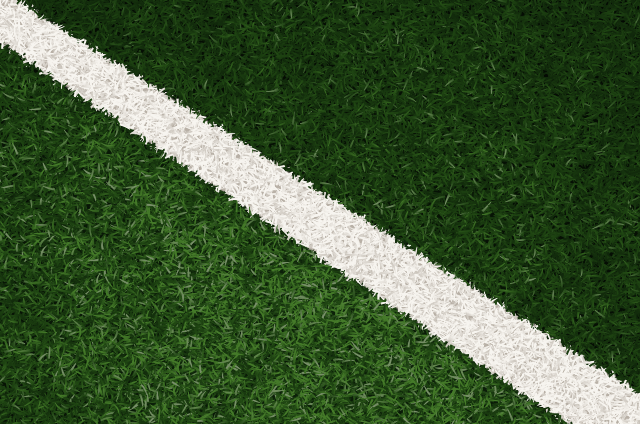
This texture is drawn by a Shadertoy shader. Its source:

```glsl
#define LAYERS 7
#define CELL 0.0165
#define BLADE_LENGTH 0.031
#define BLADE_WIDTH 0.0024
#define SOIL vec3(0.04, 0.11, 0.03)
#define GRASS_DARK vec3(0.06, 0.15, 0.04)
#define GRASS_MID vec3(0.12, 0.27, 0.07)
#define GRASS_LIGHT vec3(0.27, 0.48, 0.16)
#define GRASS_GLOSS vec3(0.47, 0.56, 0.41)
#define PAINT_SHADE vec3(0.72, 0.69, 0.65)
#define PAINT_LIGHT vec3(0.97, 0.96, 0.94)

vec3 hash3(vec2 p) {
    vec3 q = fract(p.xyx * vec3(0.1031, 0.1030, 0.0973));
    q += dot(q, q.yxz + 33.33);
    return fract((q.xxy + q.yzz) * q.zyx);
}

float gradientNoise(vec2 p) {
    vec2 cell = floor(p), f = fract(p);
    vec2 w = f * f * f * (f * (f * 6.0 - 15.0) + 10.0);
    vec2 o = vec2(0.0, 1.0);
    float a = dot(hash3(cell).xy * 2.0 - 1.0, f);
    float b = dot(hash3(cell + o.yx).xy * 2.0 - 1.0, f - o.yx);
    float c = dot(hash3(cell + o.xy).xy * 2.0 - 1.0, f - o.xy);
    float d = dot(hash3(cell + o.yy).xy * 2.0 - 1.0, f - o.yy);
    return mix(mix(a, b, w.x), mix(c, d, w.x), w.y);
}

// Signed distances to the two stripe edges, positive on the painted side
vec2 stripeEdges(vec2 p) {
    return vec2((1.025 - 0.63 * p.x - p.y) * 0.846,
                (p.y - 0.898 + 0.671 * p.x) * 0.830);
}

float stripeInside(vec2 p) {
    vec2 edges = stripeEdges(p);
    return min(edges.x, edges.y);
}

// Broad pool of sunlight, uneven pile, and shade beside the stripe
float fieldLight(vec2 p) {
    vec2 q = (p - vec2(0.88, 0.28)) * vec2(0.95, 1.0);
    float light = 0.68 + 0.46 * exp(-1.8 * dot(q, q));
    light *= 1.0 - 0.25 * smoothstep(0.5, 1.1, length(p - vec2(0.75, 0.45)));
    light *= 1.0 + 0.3 * gradientNoise(p * 9.0) + 0.35 * gradientNoise(p * 30.0);
    float below = max(-stripeEdges(p).y, 0.0);
    return light * (1.0 - 0.4 * exp(-below / 0.012));
}

vec3 grassColor(float tone, float gloss) {
    vec3 color = mix(GRASS_DARK, GRASS_MID, smoothstep(0.05, 0.5, tone));
    color = mix(color, GRASS_LIGHT, smoothstep(0.42, 1.0, tone));
    return mix(color, GRASS_GLOSS, gloss * smoothstep(0.3, 0.9, tone));
}

// x: signed distance to a tapered blade, y: position from root to tip
vec2 bladeShape(vec2 offset, vec2 dir, float len) {
    float along = dot(offset, dir) / len + 0.5;
    float across = dot(offset, vec2(-dir.y, dir.x));
    across += 0.12 * len * (along - 0.5) * (along - 0.5);
    float width = BLADE_WIDTH * (1.0 - 0.75 * along * along);
    float ends = (abs(along - 0.5) - 0.5) * len;
    return vec2(max(abs(across) - width, ends), clamp(along, 0.0, 1.0));
}

void mainImage(out vec4 fragColor, in vec2 fragCoord) {
    vec2 p = fragCoord / iResolution.y;
    float pixel = 1.0 / iResolution.y;
    float light = fieldLight(p);
    float flow = 2.5 * gradientNoise(p * 5.0);

    // Ground between the blades
    float ground = smoothstep(-0.002, 0.006, stripeInside(p));
    vec3 color = mix(SOIL * light, PAINT_SHADE, ground);

    // Blades from the lowest layer to the highest
    for (int layer = 0; layer < LAYERS; layer++) {
        float height = float(layer) / float(LAYERS - 1);
        vec2 shift = vec2(0.37, 0.61) * float(layer);
        vec2 home = floor(p / CELL + shift);
        for (int j = -1; j <= 1; j++)
        for (int i = -1; i <= 1; i++) {
            vec2 id = home + vec2(i, j);
            vec2 seed = id + 57.0 * float(layer) + 211.0;
            vec3 place = hash3(seed);
            vec3 look = hash3(seed + 119.5);
            vec2 center = (id + place.xy - shift) * CELL;

            float angle = 6.2832 * place.z + flow;
            vec2 dir = normalize(vec2(cos(angle), 0.8 * sin(angle)));
            float len = BLADE_LENGTH * mix(0.55, 1.0, look.x);
            vec2 blade = bladeShape(p - center, dir, len);
            float cover = smoothstep(0.6 * pixel, -0.6 * pixel, blade.x);

            // Paint belongs to the whole blade, giving ragged stripe edges
            float painted = step(0.002 * look.z, stripeInside(center));
            float sheen = mix(0.75, 1.2, blade.y);
            float tone = light * sheen * mix(0.5, 1.1, height) * mix(0.25, 1.1, look.y);
            float whiteTone = mix(0.3, 1.0, look.y) * mix(0.7, 1.1, height) * sheen;
            vec3 green = grassColor(tone, smoothstep(0.72, 0.95, look.z));
            vec3 white = mix(PAINT_SHADE, PAINT_LIGHT, smoothstep(0.0, 0.7, whiteTone));
            color = mix(color, mix(green, white, painted), cover);
        }
    }
    fragColor = vec4(clamp(color, 0.0, 1.0), 1.0);
}
```
